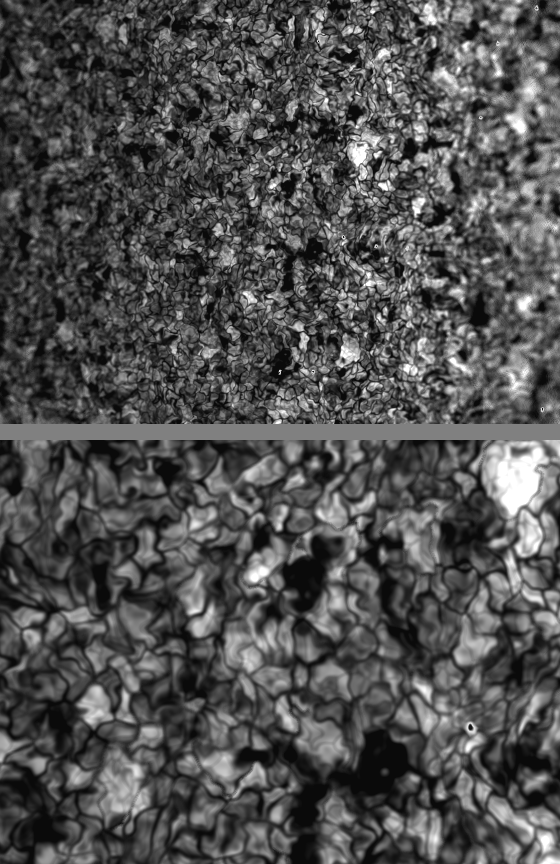
Top, the full canvas; bottom, a detail of the centre.
This texture is drawn by a Shadertoy shader. Its source:

```glsl
vec2 hash2(vec2 p) {
    vec3 q = fract(vec3(p.xyx) * vec3(0.1031, 0.1030, 0.0973));
    q += dot(q, q.yzx + 33.33);
    return fract((q.xx + q.yz) * q.zy);
}

float noise(vec2 p) {
    vec2 i = floor(p), f = fract(p);
    f = f * f * (3.0 - 2.0 * f);
    return mix(mix(hash2(i).x, hash2(i + vec2(1, 0)).x, f.x),
               mix(hash2(i + vec2(0, 1)).x, hash2(i + vec2(1, 1)).x, f.x), f.y);
}

vec2 noise2(vec2 p) {
    return vec2(noise(p), noise(p + 47.3)) - 0.5;
}

// Voronoi grains: x = gap to the boundary, y = random value of the grain
vec2 grains(vec2 p) {
    vec2 cell = floor(p), nearestId = cell;
    float nearest = 9.0, second = 9.0;
    for (int y = -1; y <= 1; y++)
    for (int x = -1; x <= 1; x++) {
        vec2 id = cell + vec2(x, y);
        float d = length(id + hash2(id) - p);
        if (d < nearest) {
            second = nearest;
            nearest = d;
            nearestId = id;
        } else second = min(second, d);
    }
    return vec2(second - nearest, hash2(nearestId + 71.0).y);
}

float mineral(vec2 p) {
    // Ragged grain outlines
    vec2 ragged = p + 0.010 * noise2(p * 110.0) + 0.016 * noise2(p * 48.0)
                    + 0.035 * noise2(p * 12.0);
    vec2 small = grains(ragged * vec2(54, 41) + 20.0);
    vec2 large = grains(ragged * vec2(28, 20) + 150.0);
    vec2 cracks = grains(ragged * vec2(105, 82) + 310.0);

    // Small grains, some replaced by larger pale ones
    float tone = 0.40 + 0.30 * small.y * small.y + 0.08 * small.y;
    float gap = small.x;
    if (large.y > 0.90) {
        tone = 0.56 + 0.16 * fract(large.y * 37.0);
        gap = large.x * 2.0;
    }

    // Internal mottling, cracks, pale clusters and vertical streaks
    tone += 0.34 * (noise(p * 170.0) - 0.5) + 0.22 * (noise(p * 85.0 + 9.0) - 0.5);
    tone += 0.16 * (cracks.y - 0.5);
    tone *= mix(0.72, 1.0, smoothstep(0.0, 0.30, cracks.x));
    tone += 0.30 * smoothstep(0.60, 0.95, noise(ragged * vec2(34, 24) + 60.0));
    tone *= 0.90 + 0.20 * noise(p * vec2(42, 7) + 33.0);

    // Uneven dark boundaries and scattered opaque pockets
    float strength = 0.35 + 0.55 * noise(p * 60.0 + 21.0);
    float boundary = smoothstep(0.0, 0.18 + 0.35 * noise(p * 45.0 + 12.0), gap);
    float pocket = smoothstep(0.60, 0.82, 0.62 * noise(ragged * vec2(40, 31) + 5.0)
                   + 0.26 * noise(ragged * 85.0 + 3.0) + 0.12 * noise(ragged * 17.0));
    return tone * (1.0 - strength * (1.0 - boundary)) * (1.0 - 0.85 * pocket);
}

void mainImage(out vec4 fragColor, in vec2 fragCoord) {
    vec2 p = fragCoord / iResolution.y;
    float across = fragCoord.x / iResolution.x;

    // Focus is sharp in the middle and lost towards both sides
    float leftBlur = 1.0 - smoothstep(0.0, 0.34, across);
    float rightBlur = smoothstep(0.64, 1.0, across);
    float radius = 0.0016 + 0.0040 * leftBlur + 0.0065 * rightBlur;
    float light = 0.0;
    for (int i = 0; i < 14; i++) {
        float angle = 2.4 * float(i);
        light += mineral(p + radius * sqrt((float(i) + 0.5) / 14.0)
                         * vec2(cos(angle), sin(angle)));
    }
    light /= 14.0;

    // Contrast and uneven illumination
    light = 0.35 + (light - 0.42) * (0.98 + 0.12 * leftBlur + 0.05 * rightBlur);
    light *= mix(0.66, 1.34, smoothstep(-0.05, 1.05, across));
    light *= 0.93 + 0.14 * noise(p * vec2(7, 5) + 17.0);

    // Rare white glints with a dark core
    vec2 speckCell = floor(p * 13.0), random = hash2(speckCell + 210.0);
    vec2 center = (speckCell + 0.2 + 0.6 * hash2(speckCell + 300.0)) / 13.0;
    float d = length((p - center) * vec2(1.2, 0.9)) + 0.004 * (noise(p * 300.0) - 0.5);
    float present = step(0.88, random.x) * step(0.45, across);
    light = mix(light, 0.90, present * (1.0 - smoothstep(0.002, 0.007, d)));
    light = mix(light, 0.08, present * (1.0 - smoothstep(0.0005, 0.0025, d)));

    fragColor = vec4(vec3(clamp(light, 0.04, 1.0)), 1.0);
}
```
